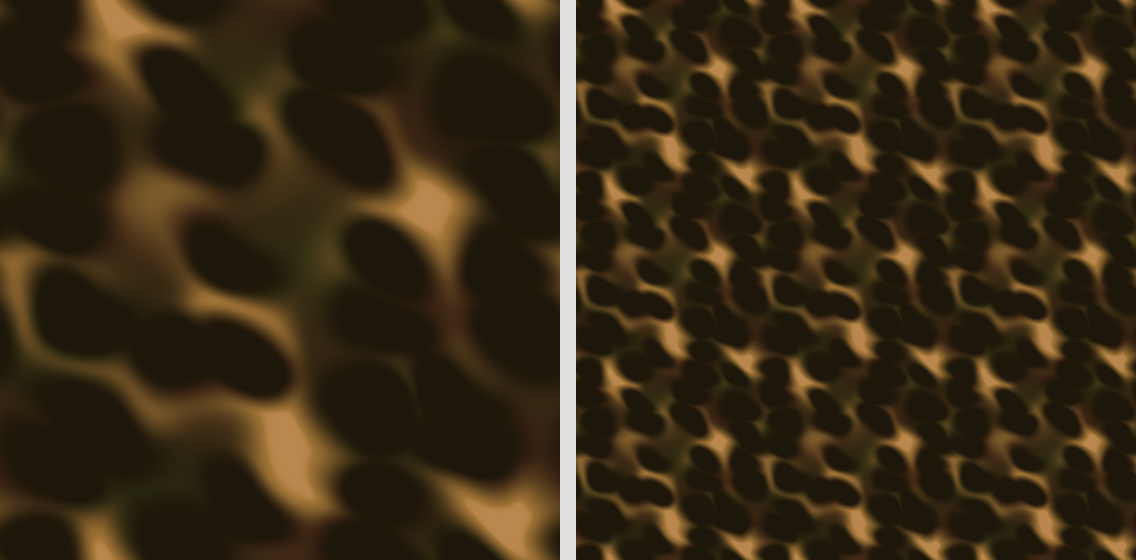
Left, the tile; right, the same tile 3 across and 3 down.
This texture is drawn by a WebGL 1 fragment shader. Its source:

```glsl
precision highp float;
// Soft, out-of-focus animal-hide spots: slanted dark ovals over patchy amber, tiling.
uniform vec2 u_resolution;

const float TAU = 6.2831853;
const vec2 CELLS = vec2(4.0, 7.0);            // columns and rows of spots per tile
const vec2 SPOT_RADII = vec2(0.125, 0.077);   // half length and half width
const float SPOT_ANGLE = -0.56;               // slant, falling to the right
const float ANGLE_SPREAD = 0.4;
const float SIZE_SPREAD = 0.3;
const float JITTER = 0.62;
const float MERGE_SHARPNESS = 8.5;            // higher keeps neighbours more distinct
const vec2 EDGE = vec2(0.62, 1.30);           // from spot core to open ground
const float WARP = 0.010;
const float GLOW_MIN = 0.16;

const vec3 SPOT_COLOR = vec3(0.112, 0.086, 0.038);
const vec3 AMBER = vec3(0.68, 0.49, 0.23);
const vec3 HIGHLIGHT = vec3(0.76, 0.56, 0.36);
const vec3 RUST_TINT = vec3(0.022, -0.012, 0.004);

vec2 hash2(vec2 p) {
  vec2 s = vec2(dot(p, vec2(127.1, 311.7)), dot(p, vec2(269.5, 183.3)));
  return fract(sin(s + 4.7) * 43758.55);
}

// One plane wave with whole cycles per tile, so it wraps.
float wave(vec2 uv, vec2 cycles, float phase) {
  return sin(TAU * (dot(uv, cycles) + phase));
}

vec2 warp(vec2 uv) {
  vec2 bend = vec2(wave(uv, vec2(1.0, 3.0), 0.13) + wave(uv, vec2(4.0, -2.0), 0.61),
                   wave(uv, vec2(3.0, 1.0), 0.37) + wave(uv, vec2(-2.0, 4.0), 0.82));
  return uv + WARP * bend;
}

// Smooth cellular distance to the ovals, 1 at a typical rim.
// Cells are sheared one row per column so that they follow the slant.
float spotDistance(vec2 uv) {
  vec2 q = uv * CELLS;
  q.y += q.x;
  vec2 home = floor(q);
  float sum = 0.0;
  for (int j = -2; j <= 2; j++) {
    for (int i = -2; i <= 2; i++) {
      vec2 cell = home + vec2(float(i), float(j));
      vec2 id = mod(vec2(cell.x, cell.y - cell.x) + 0.5, CELLS) - 0.5;
      id = floor(id + 0.5);
      vec2 shape = hash2(id + 31.0) - 0.5;
      vec2 center = cell + 0.5 + JITTER * (hash2(id) - 0.5);
      center.y -= center.x;
      vec2 d = uv - center / CELLS;
      float angle = SPOT_ANGLE + ANGLE_SPREAD * shape.x;
      float c = cos(angle);
      float s = sin(angle);
      vec2 local = vec2(c * d.x + s * d.y, c * d.y - s * d.x);
      float size = 1.0 + SIZE_SPREAD * shape.y;
      sum += exp(-MERGE_SHARPNESS * length(local / (SPOT_RADII * size)));
    }
  }
  return -log(max(sum, 1e-20)) / MERGE_SHARPNESS;
}

// Patchy brightness of the ground between spots.
float groundGlow(vec2 uv) {
  float w = wave(uv, vec2(1.0, 2.0), 0.20)
          + 0.8 * wave(uv, vec2(3.0, 1.0), 0.55)
          + 0.7 * wave(uv, vec2(-2.0, 3.0), 0.90)
          + 0.5 * wave(uv, vec2(4.0, 3.0), 0.35);
  return mix(GLOW_MIN, 1.0, smoothstep(-1.5, 1.6, w));
}

void main() {
  vec2 uv = gl_FragCoord.xy / u_resolution;
  vec2 bent = warp(uv);
  float open = smoothstep(EDGE.x, EDGE.y, spotDistance(bent));
  float tone = open * groundGlow(bent);

  vec3 color = mix(SPOT_COLOR, AMBER, tone);
  color = mix(color, HIGHLIGHT, 0.6 * smoothstep(0.88, 1.0, tone));

  // Dim seams drift between rust and olive.
  float hue = 0.5 * (wave(uv, vec2(2.0, 1.0), 0.10) + wave(uv, vec2(-1.0, 3.0), 0.70));
  float seam = smoothstep(0.0, 0.12, tone) * (1.0 - smoothstep(0.2, 0.6, tone));
  color += RUST_TINT * hue * seam;

  gl_FragColor = vec4(color, 1.0);
}
```
